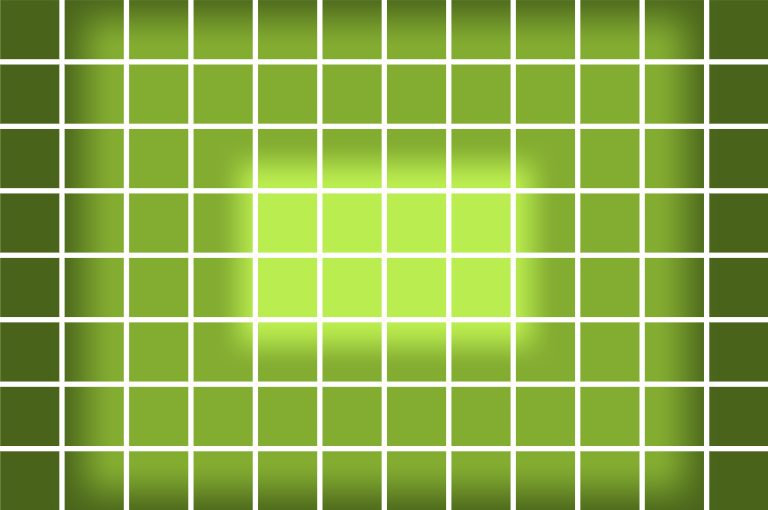
Reproduce this background procedurally as a WebGL 1 fragment shader.

```glsl
precision highp float;
// Green tiles with white grout, a glowing central rectangle and dark soft borders.

uniform vec2 u_resolution;

// Soft-edged rectangle: 1 inside, 0 outside, fading across +-blur at its border.
float softBox(vec2 p, vec2 halfSize, float blur) {
  vec2 fade = 1.0 - smoothstep(halfSize - blur, halfSize + blur, abs(p));
  return fade.x * fade.y;
}

// White lines of a square grid, with one crossing at the origin.
float gridLines(vec2 p, float pitch, float halfWidth, float pixel) {
  vec2 offset = abs(mod(p + 0.5 * pitch, pitch) - 0.5 * pitch);
  float nearest = min(offset.x, offset.y);
  return clamp((halfWidth - nearest) / pixel + 0.5, 0.0, 1.0);
}

void main() {
  // Centred coordinates, in units of the canvas height.
  vec2 p = (gl_FragCoord.xy - 0.5 * u_resolution) / u_resolution.y;

  vec3 darkGreen = vec3(0.285, 0.39, 0.105);
  vec3 leafGreen = vec3(0.515, 0.677, 0.192);
  vec3 limeGlow = vec3(0.73, 0.93, 0.312);

  // Dark frame, mid-green field and bright centre.
  vec3 color = mix(darkGreen, leafGreen, softBox(p - vec2(0.002, 0.0), vec2(0.590, 0.465), 0.064));
  color = mix(color, limeGlow, softBox(p - vec2(0.004, 0.001), vec2(0.288, 0.179), 0.048));

  // Grout between the tiles.
  float grout = gridLines(p - vec2(0.0006, -0.0005), 0.1264, 0.0052, 1.0 / u_resolution.y);
  color = mix(color, vec3(1.0), grout);

  gl_FragColor = vec4(color, 1.0);
}
```
